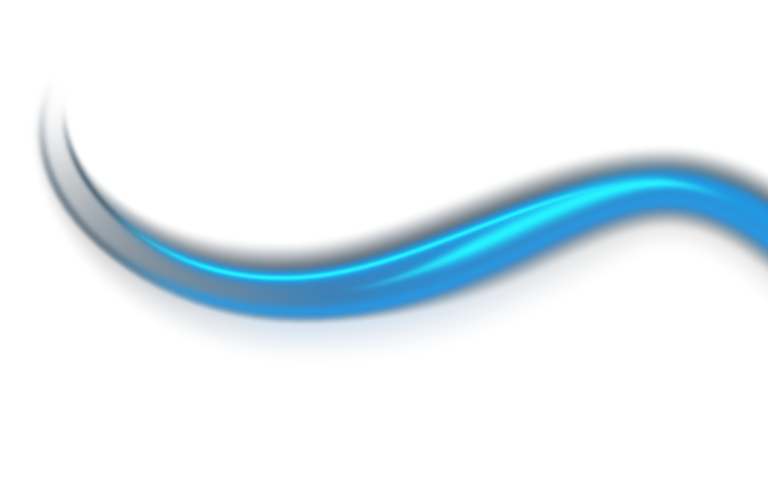
This background is drawn by a Shadertoy shader. Its source:

```glsl
// Signed distance (positive on the left) and progress along a cubic curve
vec2 nearer(vec2 best, vec2 p, float start, vec2 a, vec2 b, vec2 c, vec2 d) {
    vec2 from = a;
    for (int i = 1; i <= 24; i++) {
        float t = float(i) / 24.0, u = 1.0 - t;
        vec2 to = u*u*u*a + 3.0*u*u*t*b + 3.0*u*t*t*c + t*t*t*d;
        vec2 dir = to - from, rel = p - from;
        float h = clamp(dot(rel, dir) / dot(dir, dir), 0.0, 1.0);
        float dist = length(rel - h * dir);
        float side = dir.x * rel.y - dir.y * rel.x < 0.0 ? -1.0 : 1.0;
        if (dist < abs(best.x)) best = vec2(side * dist, start + t + (h - 1.0) / 24.0);
        from = to;
    }
    return best;
}

float fade(float width, float d) {
    return 1.0 - smoothstep(0.0, width, d);
}

float glow(float d, float width) {
    return exp(-d * d / (width * width));
}

void mainImage(out vec4 fragColor, in vec2 fragCoord) {
    // The canvas is 4.98 units high
    vec2 p = fragCoord / iResolution.y * 4.98;
    float x = p.x;

    // Upper edge, lower edge and bright core of the ribbon
    vec2 upper = nearer(vec2(99, 0), p, 0.0, vec2(0.65, 4.0), vec2(0.52, 3.28), vec2(1.4, 2.18), vec2(2.85, 2.2));
    upper = nearer(upper, p, 1.0, vec2(2.85, 2.2), vec2(4.1, 2.2), vec2(5.35, 3.17), vec2(6.65, 3.17));
    upper = nearer(upper, p, 2.0, vec2(6.65, 3.17), vec2(7.15, 3.17), vec2(7.65, 2.93), vec2(8.0, 2.58));
    vec2 lower = nearer(vec2(99, 0), p, 0.0, vec2(0.6, 4.33), vec2(-0.08, 3.18), vec2(1.25, 1.86), vec2(3.0, 1.86));
    lower = nearer(lower, p, 1.0, vec2(3.0, 1.86), vec2(4.65, 1.84), vec2(5.7, 2.97), vec2(6.68, 2.97));
    lower = nearer(lower, p, 2.0, vec2(6.68, 2.97), vec2(7.15, 2.97), vec2(7.65, 2.66), vec2(8.0, 2.3));
    vec2 core = nearer(vec2(99, 0), p, 0.0, vec2(3.3, 2.06), vec2(4.4, 2.12), vec2(5.6, 3.14), vec2(6.6, 3.15));
    core = nearer(core, p, 1.0, vec2(6.6, 3.15), vec2(7.1, 3.15), vec2(7.65, 2.86), vec2(8.0, 2.48));
    float above = upper.x, below = -lower.x;

    vec3 blue = vec3(0.17, 0.53, 0.81);
    vec3 cyan = vec3(0.15, 0.95, 1.0);
    vec3 color = vec3(1);

    // Pale veil under the ribbon
    float top = fade(0.05 + 0.33 * smoothstep(0.1, 1.0, upper.y), above);
    float veilWidth = 0.14 + 0.42 * smoothstep(0.2, 1.0, lower.y) + 0.1 * smoothstep(3.0, 5.0, x) - 0.12 * smoothstep(5.5, 6.8, x);
    float veil = fade(veilWidth, below) * top * smoothstep(0.0, 0.6, lower.y);
    vec3 veilColor = mix(vec3(0.45), vec3(0.4, 0.58, 0.74), smoothstep(1.0, 3.0, x) * fade(2.5, x - 4.0));
    color = mix(color, veilColor, 0.3 * veil);

    // Ribbon body, blue inside and grey towards its soft rim
    float bodyWidth = 0.07 + 0.07 * smoothstep(0.5, 3.0, x) + 0.15 * smoothstep(3.2, 5.5, x);
    float body = top * fade(bodyWidth, below);
    float opacity = mix(0.75 * smoothstep(0.1, 0.8, lower.y), 0.95, smoothstep(1.5, 3.5, x));
    float rim = max(smoothstep(-0.03, 0.14, above), smoothstep(0.0, bodyWidth, below));
    vec3 inner = mix(vec3(0.37, 0.44, 0.49), vec3(0.19, 0.49, 0.73), smoothstep(1.2, 3.8, x));
    color = mix(color, mix(inner, vec3(0.31, 0.33, 0.35), rim), body * opacity);

    // Thin grey tails at the left
    float tail = 1.0 - smoothstep(1.0, 2.0, x);
    color = mix(color, vec3(0.34, 0.41, 0.47), 0.65 * tail * glow(below, 0.045) * smoothstep(0.02, 0.4, lower.y));
    color = mix(color, vec3(0.25, 0.34, 0.41), 0.75 * tail * glow(above, 0.035) * smoothstep(0.02, 0.35, upper.y));

    // Blue halos
    float lit = smoothstep(0.85, 2.2, x);
    color = mix(color, blue, 0.85 * lit * glow(above, 0.08));
    color = mix(color, vec3(0.16, 0.6, 0.9), 0.8 * lit * glow(below, 0.065));
    float coreLit = smoothstep(3.3, 4.8, x);
    color = mix(color, vec3(0.12, 0.61, 0.91), 0.85 * coreLit * glow(core.x, 0.15));

    // Bright filaments
    float thread = smoothstep(1.0, 2.3, x) * (1.0 - smoothstep(5.2, 6.5, x));
    color = mix(color, vec3(0.1, 0.67, 0.95), thread * glow(above, 0.05));
    color = mix(color, cyan, thread * glow(above, 0.024));
    float coreWidth = 0.03 + 0.055 * smoothstep(3.8, 5.2, x) - 0.045 * smoothstep(5.7, 7.0, x);
    color = mix(color, cyan, coreLit * (1.0 - smoothstep(6.5, 7.4, x)) * glow(core.x, coreWidth));

    fragColor = vec4(color, 1);
}
```
